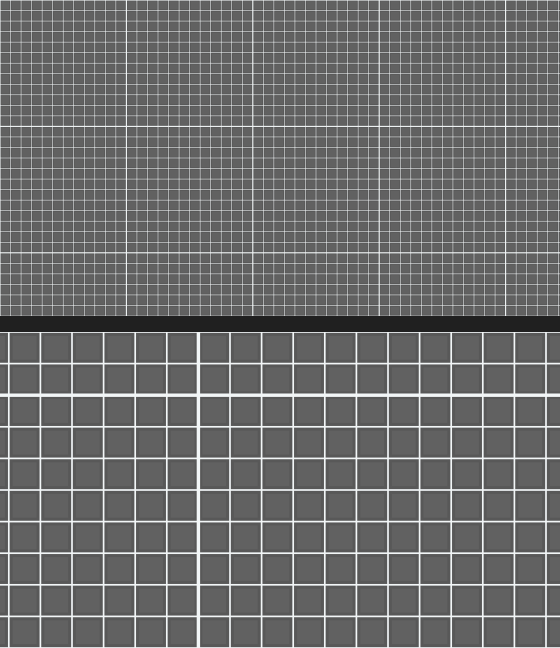
Top: the whole. Bottom: its middle third, enlarged.
Reproduce this pattern procedurally as a WebGL 1 fragment shader.

```glsl
precision highp float;

uniform vec2 u_resolution;

const float ROWS = 30.0;          // cells from top to bottom
const float MAJOR_EVERY = 12.0;   // cells between heavy lines
const float MINOR_WIDTH = 0.053;  // widths in cells
const float MAJOR_WIDTH = 0.108;
const float GROOVE_WIDTH = 0.25;

const vec3 BASE_COLOR = vec3(0.382, 0.382, 0.382);
const vec3 GROOVE_COLOR = vec3(0.347, 0.347, 0.347);
const vec3 LINE_COLOR = vec3(0.95, 0.965, 0.97);

// Distance to the nearest multiple of period, on each axis
vec2 lineDistance(vec2 p, float period) {
    return abs(mod(p + 0.5 * period, period) - 0.5 * period);
}

// Exact share of a pixel covered by a line, on each axis
vec2 lineCoverage(vec2 dist, float width, float pixel) {
    vec2 upper = min(dist + 0.5 * pixel, vec2(0.5 * width));
    vec2 lower = max(dist - 0.5 * pixel, vec2(-0.5 * width));
    return clamp((upper - lower) / pixel, 0.0, 1.0);
}

// Union of the vertical and horizontal coverage
float crossUnion(vec2 coverage) {
    return 1.0 - (1.0 - coverage.x) * (1.0 - coverage.y);
}

void main() {
    // Square cells counted from the upper left corner
    float pixel = ROWS / u_resolution.y;
    vec2 cell = vec2(gl_FragCoord.x, u_resolution.y - gl_FragCoord.y) * pixel;

    vec2 minorDist = lineDistance(cell, 1.0);
    vec2 majorDist = lineDistance(cell, MAJOR_EVERY);

    // Faint dark edge beside each line
    float groove = crossUnion(lineCoverage(minorDist, GROOVE_WIDTH, pixel));
    vec3 color = mix(BASE_COLOR, GROOVE_COLOR, groove);

    // Thin and heavy lines
    vec2 minor = lineCoverage(minorDist, MINOR_WIDTH, pixel);
    vec2 major = lineCoverage(majorDist, MAJOR_WIDTH, pixel);
    color = mix(color, LINE_COLOR, crossUnion(max(minor, major)));

    gl_FragColor = vec4(color, 1.0);
}
```
